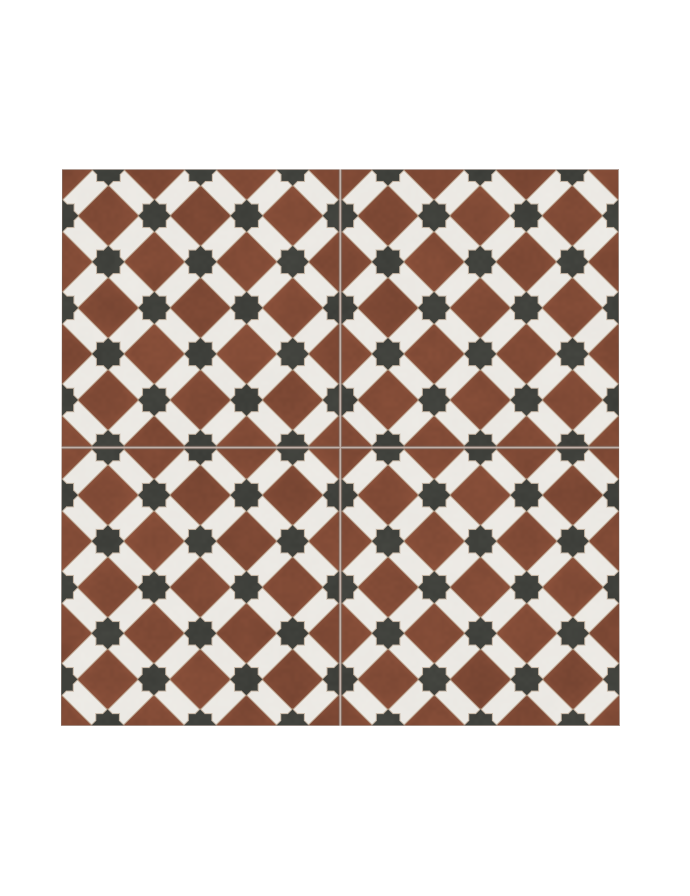
Reproduce this pattern procedurally as a WebGL 2 fragment shader.

```glsl
#version 300 es
precision highp float;
// Four ceramic tiles of red diamonds, dark eight-point stars and white bands on a white ground.

#define TILE vec2(0.3125, 0.3118)    // tile pitch, in canvas heights
#define CENTER vec2(-0.0052, 0.0005) // where the four tiles meet
#define REPEATS 3.0                  // pattern periods along a tile
#define GAP 0.011                    // joint width, in tiles
#define DIAMOND 0.325                // half diagonal, in periods
#define STAR 0.122                   // half side of the star squares, in periods
#define OUTLINE 0.011                // width of the tan contour, in periods
#define TAPER 0.006                  // widening from top to bottom
#define WEAR 0.07                    // strength of the glaze variation

uniform vec2 u_resolution;
out vec4 fragColor;

const vec3 GROUND = vec3(1.0);
const vec3 WHITE  = vec3(0.925, 0.915, 0.895);
const vec3 RED    = vec3(0.50, 0.29, 0.21);
const vec3 DARK   = vec3(0.25, 0.255, 0.235);
const vec3 TAN    = vec3(0.68, 0.58, 0.48);
const vec3 GROUT  = vec3(0.75, 0.69, 0.66);
const vec3 RIM    = vec3(0.46, 0.39, 0.35);

float hash(vec2 p) {
    vec3 h = fract(p.xyx * 0.1031);
    h += dot(h, h.yzx + 33.33);
    return fract((h.x + h.y) * h.z);
}

float noise(vec2 p) {
    vec2 i = floor(p), f = fract(p);
    f = f * f * (3.0 - 2.0 * f);
    return mix(mix(hash(i), hash(i + vec2(1, 0)), f.x),
               mix(hash(i + vec2(0, 1)), hash(i + vec2(1, 1)), f.x), f.y);
}

// Coverage of the region d < 0, softened over a width w.
float fill(float d, float w) {
    return 1.0 - smoothstep(-w, w, d);
}

// Two crossed squares.
float starDistance(vec2 p) {
    p = abs(p);
    return min(max(p.x, p.y), (p.x + p.y) * 0.70711) - STAR;
}

vec3 tilePattern(vec2 s, vec2 tileId, float soft) {
    // Fold the cell; diamonds lie at its centre and corners.
    vec2 a = abs(fract(s) - 0.5);
    float sum = a.x + a.y;
    float diamond = (min(sum, 1.0 - sum) - DIAMOND) * 0.70711;

    // Stars lie at the middle of each cell edge.
    vec2 b = a.x > a.y ? vec2(0.5 - a.x, a.y) : vec2(a.x, 0.5 - a.y);
    float star = starDistance(b);

    // Glaze: a tone for each diamond, soft clouds and fine grain.
    vec2 id = sum < 0.5 ? floor(s) + 0.5 : floor(s + 0.5);
    vec2 g = s + tileId * 7.0 + 40.0;
    float cloud = noise(g * 4.0) - 0.5;
    float grain = noise(g * 22.0) - 0.5;
    float tone = hash(id * 2.0 + tileId * 17.0 + 50.0) - 0.5;
    float wear = WEAR * (cloud + 0.6 * grain);
    vec3 red = RED * (1.0 + wear + WEAR * tone + 0.05 * smoothstep(-0.06, 0.0, diamond));

    // Layers, each with a thin contour.
    vec3 color = WHITE * (1.0 + 0.15 * wear);
    color = mix(color, TAN, 0.7 * fill(diamond - OUTLINE, soft));
    color = mix(color, red, fill(diamond, soft));
    color = mix(color, TAN, 0.6 * fill(star - OUTLINE, soft));
    return mix(color, DARK * (1.0 + 1.5 * wear), fill(star, soft));
}

void main() {
    vec2 p = (gl_FragCoord.xy - 0.5 * u_resolution) / u_resolution.y - CENTER;
    p.x /= 1.0 - TAPER * p.y;
    vec2 q = p / TILE;
    float pixel = 1.0 / (u_resolution.y * TILE.y);

    // Tile and position within it, with the joint left out.
    vec2 tileId = floor(q);
    vec2 local = (fract(q) - 0.5) / (1.0 - GAP) + 0.5;
    vec3 color = tilePattern(local * REPEATS, tileId, 0.7 * pixel * REPEATS);

    // Dark rims and pale joints between the tiles.
    vec2 inset = 0.5 - abs(fract(q) - 0.5);
    float edge = min(inset.x, inset.y);
    color = mix(color, RIM, 0.6 * fill(edge - 0.6 * GAP, 0.7 * pixel));
    color = mix(color, GROUT, fill(edge - 0.3 * GAP, 0.6 * pixel));

    // Outer border of the panel.
    float panel = max(abs(q.x), abs(q.y)) - 1.0 + 0.4 * GAP;
    color = mix(GROUND, color, fill(panel, 0.7 * pixel));
    fragColor = vec4(clamp(color, 0.0, 1.0), 1.0);
}
```
